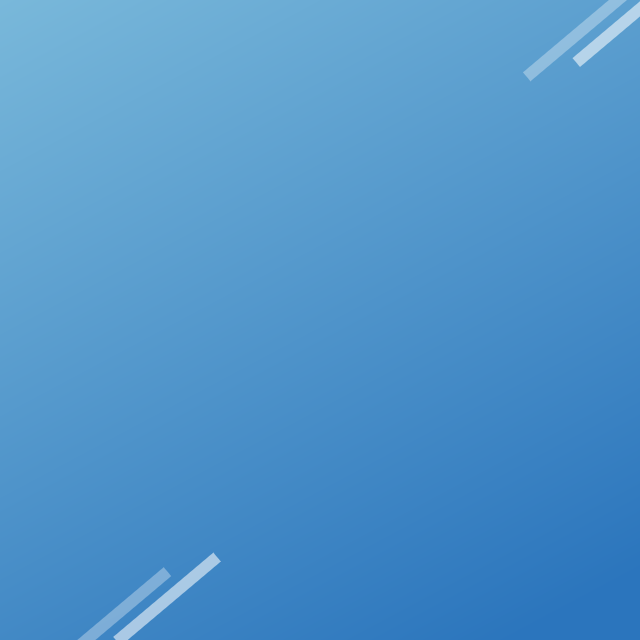
Give the GLSL for this background, as a WebGL 2 fragment shader.

```glsl
#version 300 es
precision highp float;
// A diagonal blue gradient with pairs of translucent slanted bars in two corners.

uniform vec2 u_resolution;
out vec4 outColor;

const vec3 SKY_BLUE = vec3(0.475, 0.722, 0.855);
const vec3 DEEP_BLUE = vec3(0.17, 0.46, 0.74);
const vec3 BAR_COLOR = vec3(1.0);
const float BAR_ANGLE = radians(40.1);
const float BAR_HALF_WIDTH = 0.0091;
const float FAINT = 0.325;
const float BRIGHT = 0.56;

// Linear blend that falls from the upper left to the lower right
vec3 diagonalGradient(vec2 p, vec3 start, vec3 end) {
    float t = dot(vec2(p.x, 1.0 - p.y), vec2(0.47, 0.88));
    return mix(start, end, clamp(t / 1.25, 0.0, 1.0));
}

// Signed distance to a square-ended bar that runs from a tip along a direction
float barDistance(vec2 p, vec2 tip, vec2 direction, float len, float halfWidth) {
    vec2 q = p - tip;
    vec2 local = vec2(dot(q, direction), dot(q, vec2(-direction.y, direction.x)));
    vec2 d = abs(local - vec2(0.5 * len, 0.0)) - vec2(0.5 * len, halfWidth);
    return length(max(d, 0.0)) + min(max(d.x, d.y), 0.0);
}

// Lays one smooth-edged translucent bar over a base colour
vec3 paintBar(vec3 base, vec2 p, vec2 tip, vec2 direction, float len, float opacity, float pixel) {
    float d = barDistance(p, tip, direction, len, BAR_HALF_WIDTH);
    float coverage = clamp(0.5 - d / pixel, 0.0, 1.0);
    return mix(base, BAR_COLOR, opacity * coverage);
}

void main() {
    vec2 p = gl_FragCoord.xy / u_resolution;
    float pixel = 1.0 / min(u_resolution.x, u_resolution.y);
    vec2 upward = vec2(cos(BAR_ANGLE), sin(BAR_ANGLE));

    vec3 color = diagonalGradient(p, SKY_BLUE, DEEP_BLUE);

    // Upper right pair, running off the canvas
    color = paintBar(color, p, vec2(0.823, 0.880), upward, 0.4, FAINT, pixel);
    color = paintBar(color, p, vec2(0.9004, 0.9023), upward, 0.4, BRIGHT, pixel);

    // Lower left pair, running down to the bottom edge
    color = paintBar(color, p, vec2(0.2617, 0.1068), -upward, 0.4, FAINT, pixel);
    color = paintBar(color, p, vec2(0.3392, 0.1296), -upward, 0.2045, BRIGHT, pixel);

    outColor = vec4(color, 1.0);
}
```
